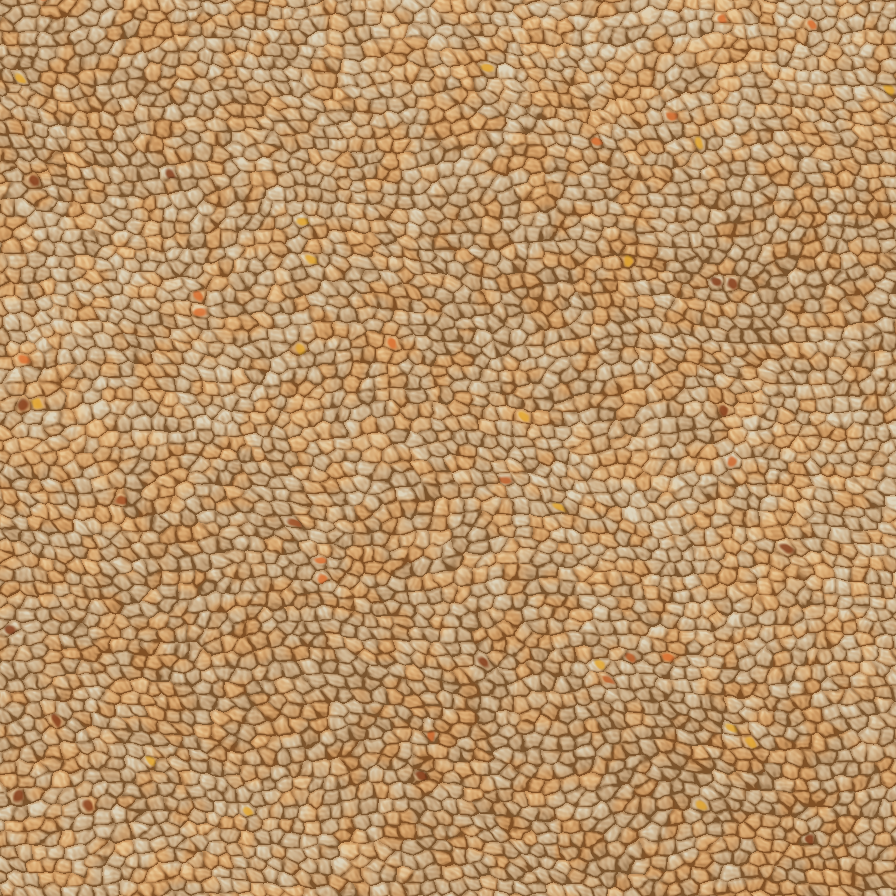
This texture is drawn by a three.js fragment shader. Its source:

```glsl
varying vec2 vUv;

float hash(vec2 p) {
  vec3 q = fract(vec3(p.xyx) * 0.1031);
  q += dot(q, q.yzx + 33.33);
  return fract((q.x + q.y) * q.z);
}

vec2 hash2(vec2 p) {
  return vec2(hash(p + 17.3), hash(p + 91.7));
}

float valueNoise(vec2 p) {
  vec2 cell = floor(p);
  vec2 f = smoothstep(0.0, 1.0, fract(p));
  return mix(mix(hash(cell), hash(cell + vec2(1.0, 0.0)), f.x),
             mix(hash(cell + vec2(0.0, 1.0)), hash(cell + 1.0), f.x), f.y);
}

vec2 rotate(vec2 p, float angle) {
  float c = cos(angle), s = sin(angle);
  return vec2(c * p.x - s * p.y, s * p.x + c * p.y);
}

// Staggered, jittered yarn loops: nearest and second distance, offset and id.
void findLoop(vec2 p, out vec2 dist, out vec2 offset, out vec2 id) {
  dist = vec2(9.0);
  for (int j = -2; j <= 2; j++) {
    float row = floor(p.y) + float(j);
    float stagger = 0.5 * mod(row, 2.0) + 0.12 * sin(row * 1.7);
    for (int i = -2; i <= 2; i++) {
      vec2 cell = vec2(floor(p.x - stagger) + float(i), row);
      vec2 jitter = 0.5 + 0.58 * (hash2(cell) - 0.5);
      vec2 d = p - cell - vec2(stagger, 0.0) - jitter;
      vec2 oval = rotate(d, 0.5 + 1.6 * (hash(cell + 5.1) - 0.5));
      float len = length(oval * vec2(0.9, 1.1));
      if (len < dist.x) {
        dist = vec2(len, dist.x);
        offset = d;
        id = cell;
      } else {
        dist.y = min(dist.y, len);
      }
    }
  }
}

// Wool tones from the shaded gaps to the bleached crowns.
vec3 woolRamp(float t) {
  vec3 color = mix(vec3(0.49, 0.33, 0.17), vec3(0.66, 0.51, 0.345), smoothstep(0.0, 0.27, t));
  color = mix(color, vec3(0.77, 0.62, 0.45), smoothstep(0.23, 0.52, t));
  color = mix(color, vec3(0.83, 0.71, 0.55), smoothstep(0.48, 0.78, t));
  return mix(color, vec3(0.88, 0.82, 0.70), smoothstep(0.74, 1.08, t));
}

void main() {
  // Uneven rows
  vec2 p = vUv * vec2(56.0, 66.0);
  p += 0.35 * vec2(sin(p.y * 0.43 + 1.5 * sin(p.x * 0.17)), sin(p.x * 0.37 + p.y * 0.21));
  p += 0.16 * (vec2(valueNoise(p * 2.3), valueNoise(p * 2.3 + 40.0)) - 0.5);

  vec2 dist, offset, id;
  findLoop(p, dist, offset, id);
  float loopTone = hash(id + 3.7);

  // Rounded body, lit from the upper left
  float body = smoothstep(0.0, 0.42, dist.y - dist.x);
  float light = dot(offset, vec2(-0.18, 0.36));

  // Strands twisted along each loop, and loose fuzz
  vec2 along = rotate(offset, 0.7 + 1.8 * (hash(id + 8.9) - 0.5));
  float strands = sin(along.y * 17.0 + 3.0 * along.x + 6.28 * loopTone);
  float fuzz = valueNoise(rotate(vUv, 0.75) * vec2(110.0, 270.0)) - 0.5;
  float grain = valueNoise(rotate(vUv, -0.5) * vec2(330.0, 210.0) + 70.0) - 0.5;

  // Broad fading over the carpet
  float fade = 0.05 * sin(vUv.x * 5.0 + 3.0 * sin(vUv.y * 4.0)) + 0.05 * cos(vUv.y * 11.0 + vUv.x * 2.0)
             + 0.07 * (vUv.y - 0.5);

  float tone = 0.11 + 0.60 * body + light + 0.30 * (loopTone - 0.5)
             + 0.07 * strands * body + 0.22 * fuzz + 0.22 * grain + 0.7 * fade;
  vec3 color = woolRamp(tone);

  // Warm and cool dye variation
  float warmth = valueNoise(p * 0.9 + 20.0) + 0.6 * (hash(id + 12.4) - 0.5);
  color *= mix(vec3(0.985, 1.01, 1.05), vec3(1.035, 0.95, 0.83), smoothstep(0.25, 0.95, warmth));

  // Rare red, orange, brown and yellow flecks
  float pick = hash(id + 28.6);
  vec3 fleck = mix(vec3(0.48, 0.20, 0.07), vec3(0.82, 0.40, 0.16), smoothstep(0.2, 0.6, pick));
  fleck = mix(fleck, vec3(0.85, 0.62, 0.16), step(0.75, pick));
  float spot = 1.0 - smoothstep(0.2, 0.48, length(along * vec2(0.8, 1.3)));
  color = mix(color, fleck * (0.75 + 0.3 * body), 0.8 * spot * step(0.986, hash(id + 44.2)));

  gl_FragColor = vec4(color, 1.0);
}
```
